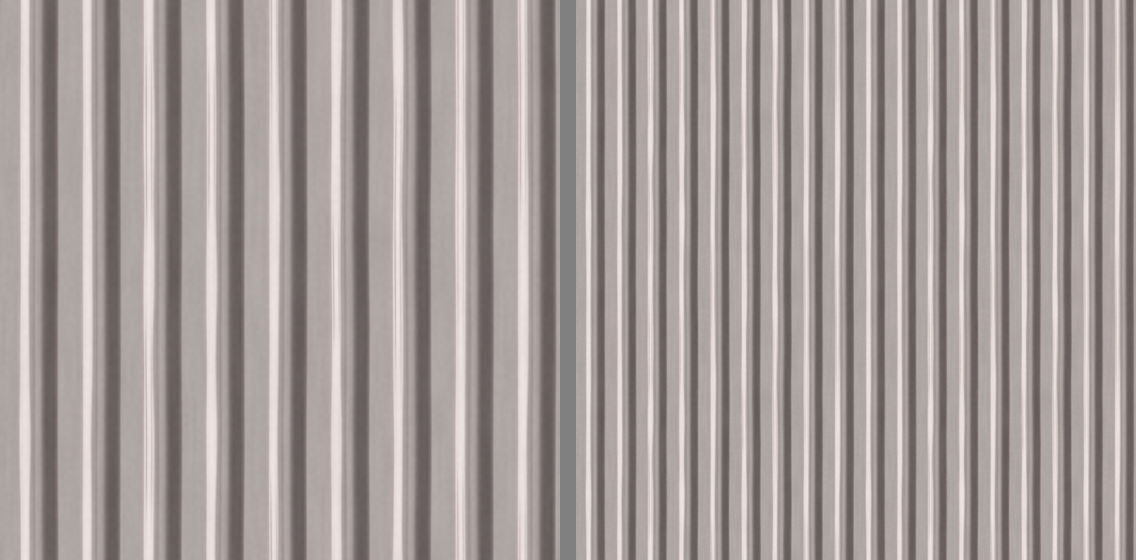
Left, the tile; right, the same tile 2 across and 2 down.
Give the GLSL for this texture, as a WebGL 1 fragment shader.

```glsl
precision highp float;
uniform vec2 u_resolution;

const float RIDGES = 9.0;
const vec3 FLAT_GREY = vec3(0.685, 0.653, 0.643);
const vec3 SLOPE_GREY = vec3(0.665, 0.63, 0.622);
const vec3 SHINE = vec3(0.885, 0.845, 0.835);
const vec3 PINK_EDGE = vec3(0.74, 0.665, 0.655);
const vec3 SHADOW_SOFT = vec3(0.465, 0.425, 0.422);
const vec3 SHADOW_DEEP = vec3(0.405, 0.372, 0.366);

float hash(vec2 p) {
  return fract(sin(dot(p, vec2(127.1, 311.7))) * 4375.85);
}

// Value noise that wraps after a whole number of cells
float wrapNoise(vec2 uv, vec2 cells) {
  vec2 p = uv * cells;
  vec2 i = floor(p);
  vec2 f = fract(p);
  f = f * f * (3.0 - 2.0 * f);
  vec2 a = mod(i, cells);
  vec2 b = mod(i + 1.0, cells);
  return mix(mix(hash(a), hash(vec2(b.x, a.y)), f.x),
             mix(hash(vec2(a.x, b.y)), hash(b), f.x), f.y);
}

// Noise along one ridge, wrapping vertically
float ridgeNoise(float id, float y, float cells, float seed) {
  return wrapNoise(vec2((id + 0.001) / RIDGES, y) + vec2(0.0, seed), vec2(RIDGES, cells));
}

float edge(float x, float at, float soft) {
  return smoothstep(at - soft, at + soft, x);
}

float band(float x, float start, float end, float softStart, float softEnd) {
  return edge(x, start, softStart) * (1.0 - edge(x, end, softEnd));
}

float hairline(float x, float at, float width) {
  float d = (x - at) / width;
  return exp(-d * d);
}

vec3 corrugation(float x, float id, float y, float pixel) {
  float fine = max(0.018, pixel);
  float split = smoothstep(0.4, 0.85, ridgeNoise(id, y, 4.0, 0.25));
  float swell = ridgeNoise(id, y, 7.0, 0.5) - 0.5;

  // Flat face and the slope beyond the crest
  vec3 color = mix(FLAT_GREY, SLOPE_GREY, band(x, 0.48, 0.93, 0.03, 0.02));
  color -= 0.045 * hairline(x, 0.545, fine);
  color += 0.025 * hairline(x, 0.595, fine);

  // Shadowed groove: soft on the left, crisp on the right
  vec3 shadow = mix(SHADOW_SOFT, SHADOW_DEEP, band(x, 0.73, 0.89, 0.035, 0.025));
  color = mix(color, shadow, band(x, 0.675, 0.93, 0.045, fine * 1.3));
  color += vec3(0.02, 0.005, 0.008) * hairline(x, 0.91, fine);

  // Bright crest with a pink rim and intermittent hairlines
  color = mix(color, PINK_EDGE, 0.7 * hairline(x, 0.305, fine));
  float crest = band(x, 0.325 - 0.015 * swell, 0.48 + 0.03 * swell, fine, 0.026);
  vec3 shine = SHINE + 0.035 * hairline(x, 0.405, 0.05);
  shine = mix(shine, PINK_EDGE, 0.65 * split * hairline(x, 0.362, fine * 0.8));
  shine = mix(shine, PINK_EDGE, 0.45 * split * hairline(x, 0.447, fine * 0.8));
  return mix(color, shine, crest);
}

void main() {
  vec2 uv = gl_FragCoord.xy / u_resolution;
  float id = floor(uv.x * RIDGES);
  float pixel = RIDGES / u_resolution.x;

  // Each ridge drifts a little from its even spacing
  float drift = 0.018 * (hash(vec2(id, 3.7)) - 0.5);
  drift += 0.018 * (ridgeNoise(id, uv.y, 5.0, 0.0) - 0.5);
  vec3 color = corrugation(fract(uv.x * RIDGES) + drift, id, uv.y, pixel);

  // Brushed streaks, fine grain and broad mottling
  float streaks = wrapNoise(uv, vec2(144.0, 12.0)) - 0.5;
  float grain = wrapNoise(uv, vec2(180.0, 128.0)) - 0.5;
  float mottle = wrapNoise(uv, vec2(27.0, 16.0)) - 0.5;
  color += 0.022 * streaks + 0.016 * grain + 0.014 * mottle;

  gl_FragColor = vec4(clamp(color, 0.0, 1.0), 1.0);
}
```
